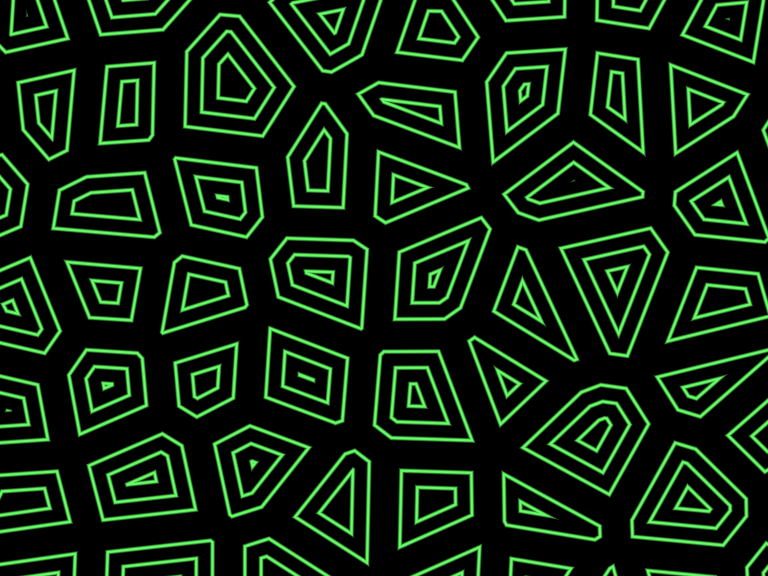
A Shadertoy shader for this pattern:

```glsl
// Nested green outlines inside irregular Voronoi cells on black.

float hash(vec2 p) {
    return fract(sin(dot(p, vec2(127.1, 311.7))) * 43758.5453);
}

// Jittered seed point of a grid square
vec2 seedPoint(vec2 square) {
    vec2 jitter = vec2(hash(square), hash(square + 37.3));
    return square + 0.5 + 0.72 * (jitter - 0.5);
}

// Some squares stay empty, so that their neighbours grow larger
bool isEmpty(vec2 square) {
    return hash(square + 71.9) < 0.14;
}

// Distance from p to the border of its Voronoi cell
float borderDistance(vec2 p) {
    vec2 home = floor(p);
    vec2 nearestSquare = home;
    vec2 toNearest = vec2(0.0);
    float nearest = 1e3;

    // Find the closest seed
    for (int y = -2; y <= 2; y++)
    for (int x = -2; x <= 2; x++) {
        vec2 square = home + vec2(x, y);
        if (isEmpty(square)) continue;
        vec2 toSeed = seedPoint(square) - p;
        float d = dot(toSeed, toSeed);
        if (d < nearest) {
            nearest = d;
            toNearest = toSeed;
            nearestSquare = square;
        }
    }

    // Measure the bisectors to the seeds around it
    float border = 1e3;
    for (int y = -3; y <= 3; y++)
    for (int x = -3; x <= 3; x++) {
        vec2 square = nearestSquare + vec2(x, y);
        if ((x == 0 && y == 0) || isEmpty(square)) continue;
        vec2 toSeed = seedPoint(square) - p;
        vec2 across = normalize(toSeed - toNearest);
        border = min(border, dot(0.5 * (toNearest + toSeed), across));
    }
    return border;
}

void mainImage(out vec4 fragColor, in vec2 fragCoord) {
    vec2 p = fragCoord / iResolution.y * 5.9 + vec2(13.2, 4.6);
    float border = borderDistance(p);

    // Three evenly spaced contours per cell
    float spacing = 0.166;
    float level = clamp(floor(border / spacing + 0.5), 1.0, 3.0);
    float offset = abs(border - level * spacing);
    float line = 1.0 - smoothstep(0.003, 0.032, offset);

    vec3 green = vec3(0.4, 1.0, 0.4);
    fragColor = vec4(green * line, 1.0);
}
```
